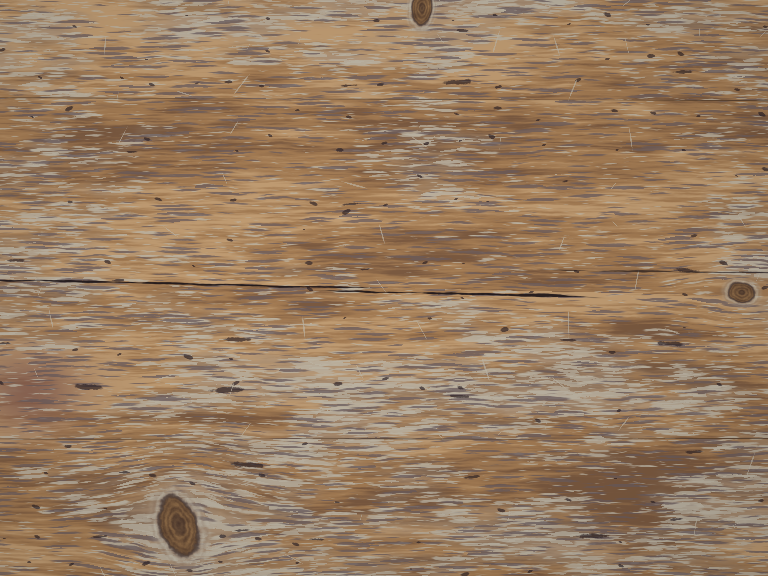
Write a WebGL 2 fragment shader that draws this texture.

```glsl
#version 300 es
precision highp float;
uniform vec2 u_resolution;
out vec4 fragColor;

const vec3 UMBER = vec3(0.46, 0.335, 0.24);
const vec3 AMBER = vec3(0.61, 0.46, 0.31);
const vec3 HONEY = vec3(0.72, 0.585, 0.43);
const vec3 WORN = vec3(0.575, 0.50, 0.435);
const vec3 PALE = vec3(0.71, 0.68, 0.62);
const vec3 MAUVE = vec3(0.40, 0.345, 0.35);
const vec3 INK = vec3(0.15, 0.11, 0.13);

vec2 hash2(vec2 p) {
  vec3 q = fract(p.xyx * vec3(0.1031, 0.1030, 0.0973));
  q += dot(q, q.yzx + 33.33);
  return fract((q.xx + q.yz) * q.zy);
}
mat2 rotation(float a) {
  return mat2(cos(a), sin(a), -sin(a), cos(a));
}
// Nearest feature distance and the random id of its cell
vec2 cellular(vec2 p) {
  vec2 cell = floor(p), nearest = vec2(9.0, 0.0);
  for (int k = 0; k < 9; k++) {
    vec2 id = cell + vec2(k % 3 - 1, k / 3 - 1);
    float d = length(id + hash2(id) - p);
    if (d < nearest.x) nearest = vec2(d, hash2(id + 71.0).x);
  }
  return nearest;
}
// Layered, mutually bent sines, roughly -1 to 1
float waves(vec2 p, float seed) {
  float sum = 0.0, amplitude = 0.6;
  for (int i = 0; i < 6; i++) {
    p = rotation(0.7) * p * 1.7 + seed;
    sum += amplitude * sin(p.x + 1.4 * sin(p.y * 0.8)) * sin(p.y + 1.2 * sin(p.x * 0.7 + seed));
    amplitude *= 0.68;
  }
  return sum;
}
// Sparse slivers: only cells with a high id grow large
float flecks(vec2 p, vec2 scale, float cover) {
  vec2 c = cellular(p * scale);
  float edge = cover * (0.15 + 1.25 * c.y * c.y);
  return smoothstep(edge + 0.08, edge - 0.10, c.x) * smoothstep(0.05, 0.16, edge);
}
// One ragged elliptical mark in some cells of a grid
float marks(vec2 p, vec2 grid, float chance, vec2 size, float tilt) {
  vec2 id = floor(p * grid), a = hash2(id + grid), b = hash2(id + grid + 37.0);
  vec2 q = rotation((b.x - 0.5) * tilt) * (p - (id + 0.25 + 0.5 * a) / grid);
  float d = length(q / (size * (0.3 + 0.7 * b.y))) + 0.35 * waves(p * 70.0, 2.0);
  return smoothstep(1.0, 0.6, d) * step(hash2(id + 5.0).x, chance);
}
float blob(vec2 p, vec2 centre, vec2 radius) {
  vec2 q = (p - centre) / radius;
  return exp(-dot(q, q));
}
float line(float y, float halfWidth, float pixel) {
  return smoothstep(halfWidth + 0.8 * pixel, halfWidth - 0.5 * pixel, abs(y));
}
// Ragged split from one end to the other, tapering at both
float fissure(vec2 p, vec2 a, vec2 b, float width, float pixel) {
  float y = p.y - mix(a.y, b.y, (p.x - a.x) / (b.x - a.x));
  y += 0.0014 * waves(vec2(p.x * 11.0, 1.0), 1.0);
  float taper = smoothstep(a.x, a.x + 0.12, p.x) * smoothstep(b.x, b.x - 0.12, p.x);
  float ragged = 0.6 + 0.6 * waves(vec2(p.x * 16.0, 3.0), 2.0);
  return line(y, width * taper * ragged, pixel) * smoothstep(0.0, 0.2, taper);
}
vec3 knot(vec3 colour, vec2 p, vec2 centre, vec2 radius, float tilt) {
  float d = length(rotation(tilt) * (p - centre) / radius) + 0.16 * waves(p * 24.0, 4.0);
  float rings = 0.5 + 0.3 * sin(d * 22.0) + 0.4 * waves(p * 70.0, 1.0);
  colour = mix(colour, mix(WORN, PALE, rings), 0.7 * smoothstep(1.7, 1.1, d));
  colour = mix(colour, mix(UMBER * 0.8, AMBER * 0.85, rings), smoothstep(1.08, 0.9, d));
  return mix(colour, INK, 0.5 * smoothstep(0.14, 0.02, abs(d - 0.98)) + 0.3 * smoothstep(0.4, 0.1, d));
}

void main() {
  vec2 p = gl_FragCoord.xy / u_resolution.y;
  float pixel = 1.0 / u_resolution.y;
  float topY = p.y - 0.828 + 0.004 * (p.x - 0.6), lowY = p.y - 0.238 + 0.0007 * sin(p.x * 9.0);
  float plank = step(0.0, topY) + step(0.515 - 0.022 * p.x, p.y) + step(0.0, lowY);
  vec2 bigKnot = vec2(0.309, 0.089), sideKnot = vec2(1.288, 0.493);

  // Grain bends around the knots
  vec2 g = p + vec2(plank * 3.7, 0.004 * waves(p * vec2(3.0, 6.0), 3.0) + 0.0012 * waves(p * vec2(22.0, 50.0), 6.0));
  g.y -= 0.6 * (p.y - bigKnot.y) * blob(p, bigKnot, vec2(0.12, 0.10));
  g.y -= 0.6 * (p.y - sideKnot.y) * blob(p, sideKnot, vec2(0.09, 0.05));

  // Varnished wood with darker stains
  float streak = waves(g * vec2(5.0, 70.0), 5.3);
  float tone = 0.58 + 0.33 * waves(g * vec2(1.8, 7.0), 1.7 + plank) + 0.23 * streak;
  tone += 0.36 * (cellular(g * vec2(12.0, 210.0)).x - 0.45);
  tone -= 0.5 * blob(p, vec2(1.11, 0.43), vec2(0.10, 0.018)) + 0.4 * blob(p, vec2(1.10, 0.13), vec2(0.12, 0.08));
  tone -= 0.4 * blob(p, vec2(0.35, 0.277), vec2(0.24, 0.012));
  vec3 colour = mix(UMBER, AMBER, smoothstep(0.10, 0.48, tone));
  colour = mix(colour, HONEY, smoothstep(0.46, 0.82, tone));
  colour = mix(colour, vec3(0.45, 0.30, 0.27), 0.7 * blob(p, vec2(0.05, 0.32), vec2(0.09, 0.07)));

  // Worn varnish: grey haze, pale slivers and dark pores along the grain
  float wear = 0.5 + 0.45 * waves(p * vec2(2.6, 6.0), 8.2) + 0.25 * waves(g * vec2(7.0, 34.0), 2.4);
  wear += 0.3 * blob(p, bigKnot, vec2(0.16, 0.12));
  colour = mix(colour, WORN + 0.05 * streak, 0.65 * smoothstep(0.40, 0.95, wear));
  float cover = 0.14 + 0.50 * smoothstep(0.25, 1.0, wear);
  colour = mix(colour, PALE, 0.80 * flecks(g, vec2(13.0, 150.0), cover));
  colour = mix(colour, PALE, 0.70 * flecks(g + 4.3, vec2(26.0, 230.0), cover));
  colour = mix(colour, MAUVE, 0.75 * flecks(g + 9.1, vec2(12.0, 170.0), 0.34));

  // Dents, dark pits and fine scratches
  colour = mix(colour, INK, 0.65 * marks(p + 0.31, vec2(5.0, 9.0), 0.4, vec2(0.036, 0.006), 0.2));
  colour = mix(colour, INK, 0.65 * marks(p + 0.17, vec2(15.0, 19.0), 0.3, vec2(0.009, 0.004), 1.0));
  colour = mix(colour, PALE, 0.65 * marks(p + 0.53, vec2(9.0, 12.0), 0.4, vec2(0.026, 0.0016), 4.5));
  colour = knot(colour, p, bigKnot, vec2(0.032, 0.052), -0.35);
  colour = knot(colour, p, sideKnot, vec2(0.024, 0.017), 0.2);
  colour = knot(colour, p, vec2(0.733, 0.985), vec2(0.017, 0.030), 0.1);

  // Seams and open cracks
  float seam = max(line(topY, 0.0005, pixel), line(lowY, 0.0005, pixel));
  colour = mix(colour, UMBER * 0.6, seam * (0.5 + 0.3 * sin(p.x * 11.0)));
  float crack = fissure(p, vec2(-0.2, 0.517), vec2(0.67, 0.500), 0.0019, pixel);
  crack = max(crack, fissure(p, vec2(0.54, 0.496), vec2(1.06, 0.484), 0.0026, pixel));
  crack = max(crack, 0.7 * fissure(p, vec2(0.93, 0.531), vec2(1.42, 0.526), 0.0014, pixel));
  colour = mix(colour, INK * 0.7, 0.92 * crack);
  vec2 centred = gl_FragCoord.xy / u_resolution - vec2(0.45, 0.55);
  fragColor = vec4(colour * (1.04 - 0.24 * dot(centred, centred)), 1.0);
}
```
